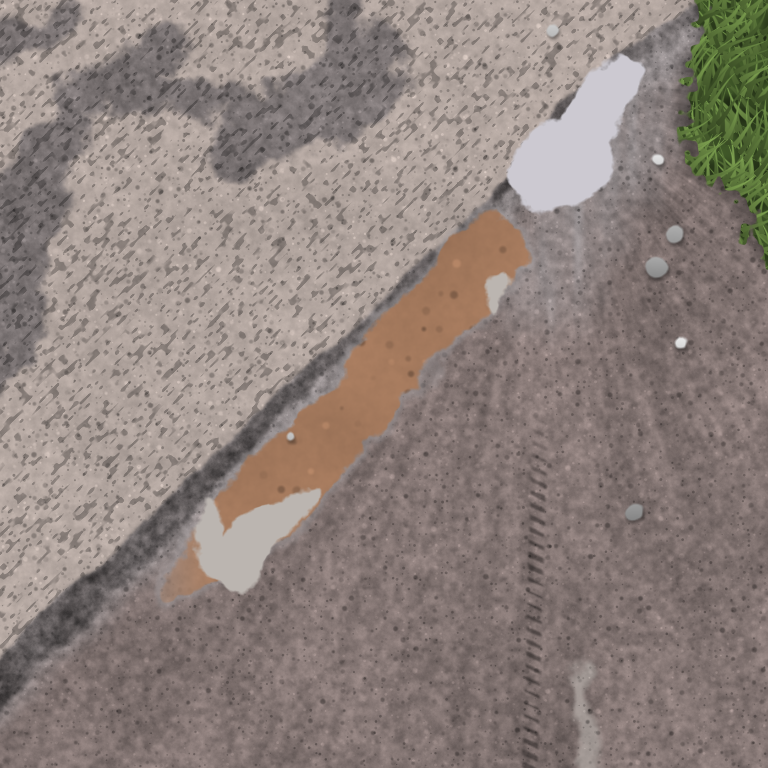
A Shadertoy shader for this texture:

```glsl
// A worn road edge from above: paving with damp stains, a muddy puddle along the
// kerb, rutted earth and a grassy corner. Noise-warped capsules place the shapes.

const vec3 PAVING = vec3(.70, .65, .625);
const vec3 DAMP = vec3(.445, .42, .422);
const vec3 EARTH = vec3(.495, .442, .432);
const vec3 GRAVEL = vec3(.56, .54, .545);
const vec3 CRACK = vec3(.235, .22, .22);
const vec3 MUD = vec3(.635, .47, .36);
const vec3 SILT = vec3(.735, .71, .69);
const vec3 SKY = vec3(.80, .79, .82);
const vec3 BLADE_DARK = vec3(.19, .26, .12);
const vec3 BLADE_LIGHT = vec3(.50, .64, .32);
const vec2 RUT_ORIGIN = vec2(.70, .90);
const float RAGGED = .045;
// Stones in percent: centre, radius, brightness
const vec4 STONES[7] = vec4[7](
  vec4(85.7, 65.2, 1.6, 63), vec4(88, 69.8, 1.1, 67), vec4(82.5, 33.2, 1.2, 59),
  vec4(85.5, 79.4, .7, 90), vec4(88.9, 55.5, .7, 92), vec4(37.6, 43.1, .5, 79),
  vec4(72.3, 96.1, .8, 80));

float hash(vec2 p) {
  vec3 q = fract(p.xyx * .1031);
  q += dot(q, q.yzx + 33.33);
  return fract((q.x + q.y) * q.z);
}
float noise(vec2 p) {
  vec2 i = floor(p), f = fract(p);
  f *= f * (3. - 2. * f);
  return mix(mix(hash(i), hash(i + vec2(1, 0)), f.x),
             mix(hash(i + vec2(0, 1)), hash(i + 1.), f.x), f.y);
}
// Layered noise around zero
float fbm(vec2 p) {
  float sum = -.48, amp = .5;
  for (int i = 0; i < 5; i++, amp *= .5) {
    sum += amp * noise(p);
    p = mat2(1.6, 1.2, -1.2, 1.6) * p + 7.3;
  }
  return sum;
}
// Tapered capsule; ends s and radii r in percent
float cap(vec2 p, vec4 s, vec2 r) {
  s *= .01;
  vec2 d = s.zw - s.xy;
  float h = clamp(dot(p - s.xy, d) / dot(d, d), 0., 1.);
  return length(p - s.xy - h * d) - .01 * mix(r.x, r.y, h);
}
float fill(float d, float soft) { return 1. - smoothstep(-soft, soft, d); }

float stains(vec2 p) {
  float d = cap(p, vec4(9, 83, -2, 62), vec2(3, 8.5));
  d = min(d, cap(p, vec4(-2, 93.5, 9, 97.5), vec2(2.4, 1.4)));
  d = min(d, cap(p, vec4(9, 86.5, 22, 94), vec2(2.5, 3)));
  d = min(d, cap(p, vec4(17, 88.5, 30, 87.5), vec2(3, 2.5)));
  d = min(d, cap(p, vec4(31, 81, 47, 89.5), vec2(4.6, 5.8)));
  d = min(d, cap(p, vec4(43, 101, 48, 92), vec2(2.5, 3.5)));
  return min(d, cap(p, vec4(0, 57, 0, 51), vec2(5.5, 1.5)));
}
// One light or dark speck per cell
float grit(vec2 p) {
  vec2 id = floor(p), c = .3 + .4 * vec2(hash(id + 3.), hash(id + 8.));
  float r = .1 + .17 * hash(id + 5.);
  return step(hash(id), .4) * (hash(id + 21.) - .65) * fill(length(fract(p) - c) - r, .12);
}
vec3 grass(vec2 p) {
  vec3 col = BLADE_DARK * (.6 + .8 * noise(p * 60.));
  for (float k = 0.; k < 7.; k++) {
    float a = .32 * k - 1.;
    vec2 q = mat2(cos(a), sin(a), -sin(a), cos(a)) * p + k * .37;
    q.x += .008 * sin(q.y * 45. + k);
    q *= vec2(85, 17);
    vec2 id = floor(q) + k, f = fract(q);
    float blade = fill(abs(f.x - .5) - .32 * (1. - f.y), .1);
    vec3 tint = mix(BLADE_DARK, BLADE_LIGHT, .25 + .75 * hash(id));
    col = mix(col, tint * (.75 + .35 * f.y), blade * step(.4, hash(id + 9.)));
  }
  return col;
}
void mainImage(out vec4 fragColor, in vec2 fragCoord) {
  vec2 p = fragCoord / iResolution.xy;
  vec2 warp = vec2(fbm(p * 22.), fbm(p * 22. + 50.)), w = p + RAGGED * warp;
  float grain = fbm(p * 110.), broad = fbm(p * 7.);
  float bump = .035 * smoothstep(.62, .73, p.x) * smoothstep(.95, .78, p.x);
  bump = .035 * smoothstep(.62, .73, p.x) * fill(p.x - .865, .085);
  float edge = (p.y - .147 - .93 * p.x - bump) * .73 + .022 * warp.x;

  // Paving with stains and pits
  vec3 road = PAVING * (1. + .12 * broad + .22 * grain);
  float damp = fill(stains(w + .03 * warp), .009);
  road = mix(road, DAMP * (1. + .3 * broad + .5 * grain), damp * .92);
  road *= 1. - .26 * smoothstep(.64, .82, noise(vec2(p.x + p.y, (p.y - p.x) * 2.2) * 75.));

  // Earth with ruts, tyre track and wet streaks
  vec2 fan = p - RUT_ORIGIN, polar = vec2(atan(fan.x, -fan.y) * 32., length(fan) * 4.);
  float rut = noise(polar) + .6 * noise(polar * 2.9) - .8;
  vec3 col = EARTH * (1. + .16 * rut + .25 * broad + .5 * grain);
  float x = p.x - .69 - .03 * p.y;
  float tread = smoothstep(.2, .5, abs(fract(p.y * 62. + x * 28.) - .5) + .4 * warp.y);
  col *= 1. - .38 * tread * fill(p.y - .42, .08) * fill(abs(x) - .01, .003);
  float wet = fill(cap(w, vec4(71, 64, 84, 88), vec2(5.5)), .05);
  col = mix(col, GRAVEL * (1.08 + .4 * grain), wet * (.35 + .6 * noise(p * vec2(85, 9))));
  col = mix(col, GRAVEL * (1. + .7 * grain), .8 * fill(-edge - .055, .025));
  col = mix(col, SILT, .6 * fill(cap(w, vec4(76, 13, 76.5, -2), vec2(.8, 1.8)), .008));
  col = mix(col, road, smoothstep(-.003, .003, edge));
  col *= 1. + .5 * grit(p * 75.) + .45 * grit(p * 140. + 50.);

  // Dark crumbled lip
  float lip = mix(.024, .009, smoothstep(.05, .5, p.x));
  float dark = fill(abs(edge + lip) - lip, .006) * (.4 + .6 * fill(p.x - .79, .09));
  col = mix(col, CRACK * (1. + 1.5 * grain), dark * (.62 + .9 * warp.y));

  // Brown water, silt and reflected sky
  float pool = cap(w, vec4(64, 67.5, 46, 46.6), vec2(4.5, 4.3));
  pool = min(pool, cap(w, vec4(46, 46.6, 33.5, 33.5), vec2(4.3, 5.7)));
  pool = min(pool, cap(w, vec4(33.5, 33.5, 22, 22), vec2(5.5, 1.2)));
  col = mix(col, GRAVEL * 1.12, .5 * fill(pool - .008, .006));
  vec3 water = MUD * (1. + .18 * broad + .07 * grain + .4 * grit(p * 48.));
  col = mix(col, water, fill(pool, .003) * smoothstep(.14, .3, p.x));
  float silt = cap(w, vec4(41.5, 36.5, 30.5, 27.5), vec2(1, 4));
  silt = min(silt, cap(w, vec4(27.2, 33.5, 28, 27), vec2(1.2, 2.5)));
  silt = min(silt, cap(w, vec4(65, 63, 63.5, 60), vec2(1, .6)));
  col = mix(col, SILT, fill(silt, .003));
  float sky = cap(w, vec4(72.5, 77.5, 81.2, 90.5), vec2(5.8, 2.4));
  col = mix(col, SKY, fill(sky, .003));

  // Stones and grass
  for (int i = 0; i < 7; i++) {
    vec4 s = STONES[i] * .01;
    vec2 q = p - s.xy + .015 * warp;
    col *= 1. - .35 * fill(length(q + vec2(-.002, .004)) - s.z, .004);
    col = mix(col, s.w * (.95 + 6. * vec3(q.y)), fill(length(q) - s.z, .002));
  }
  float turf = cap(w, vec4(99, 102, 98, 84), vec2(7.5, 8.8));
  turf = min(turf, cap(w, vec4(98, 80, 101, 69), vec2(5, 1.8)));
  col *= 1. - .35 * fill(turf - .008, .018);
  col = mix(col, grass(p), fill(turf + .05 * noise(p * 95.) - .025, .004));
  fragColor = vec4(col, 1);
}
```
